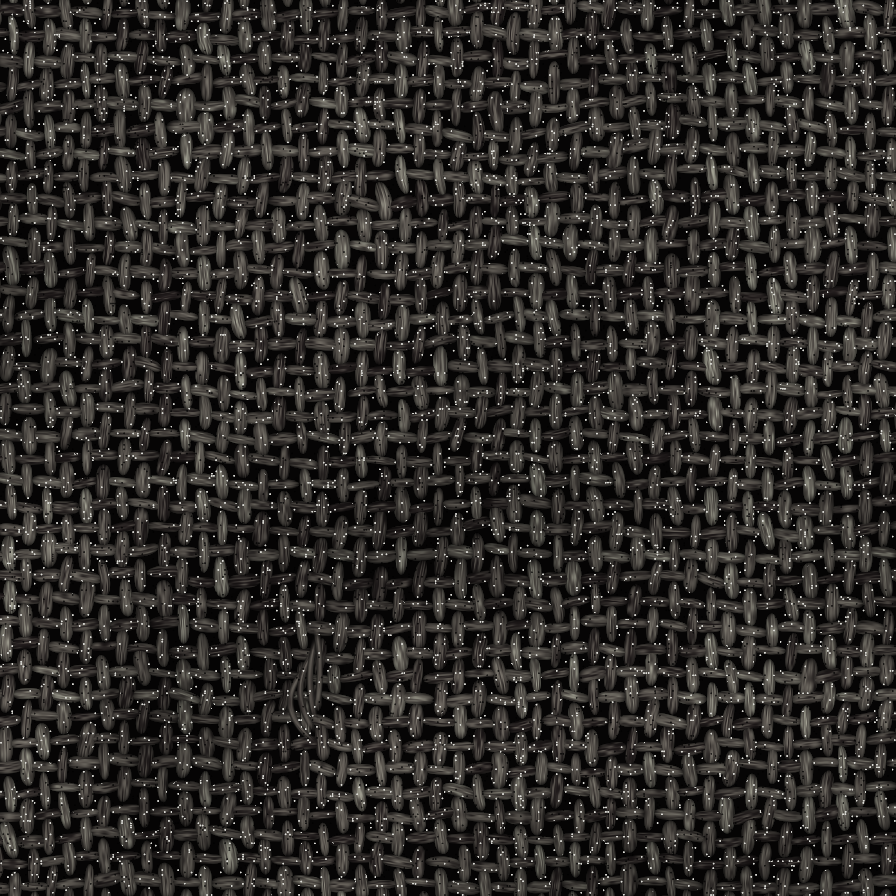
This texture is drawn by a Shadertoy shader. Its source:

```glsl
// Coarse dark plain-weave cloth with uneven yarns, pale lint specks and one snagged knot.

float hash(vec2 p) {
    vec3 q = fract(p.xyx * vec3(0.1031, 0.1030, 0.0973));
    q += dot(q, q.yzx + 33.33);
    return fract((q.x + q.y) * q.z);
}

float noise(vec2 p) {
    vec2 i = floor(p), f = fract(p);
    f = f * f * (3.0 - 2.0 * f);
    return mix(mix(hash(i), hash(i + vec2(1, 0)), f.x),
               mix(hash(i + vec2(0, 1)), hash(i + vec2(1, 1)), f.x), f.y);
}

// Yarn colour from dusky brown through grey to pale stone
vec3 yarnColor(float tone) {
    vec3 c = mix(vec3(0.15, 0.125, 0.125), vec3(0.37, 0.35, 0.325), smoothstep(0.0, 0.6, tone));
    return mix(c, vec3(0.56, 0.56, 0.51), smoothstep(0.55, 1.1, tone));
}

// Each cell holds one visible float, alternating warp and weft
vec3 weave(vec2 g, out float top) {
    vec2 cell = floor(g);
    vec3 color = vec3(0.022, 0.018, 0.018);
    top = 0.0;
    for (int j = -1; j <= 1; j++)
    for (int i = -1; i <= 1; i++) {
        vec2 id = cell + vec2(i, j);
        bool warp = mod(id.x + id.y, 2.0) < 0.5;
        float rnd = hash(id + 71.0);
        vec2 d = g - id - 0.5 - 0.22 * (vec2(hash(id + 13.0), hash(id + 37.0)) - 0.5);

        // x runs across the yarn, y along it
        vec2 q = warp ? d : d.yx;
        q.x += (rnd - 0.5) * 0.22 * q.y;
        float halfWidth = (warp ? 0.36 : 0.25) * mix(0.8, 1.2, hash(id + 5.0));
        float halfLength = warp ? 0.80 : 0.88;
        vec2 e = q / vec2(halfWidth, halfLength);
        float height = 1.0 - e.x * e.x - pow(abs(e.y), 3.0);
        if (!warp) height *= 0.85;

        // Tone varies by yarn, by float and by fibre
        float yarn = warp ? hash(vec2(id.x, 211.0)) : hash(vec2(id.y, 307.0));
        float fibre = noise(vec2(q.x * 17.0, q.y * 2.5) + id * 19.0);
        float tone = 0.28 * yarn + 0.40 * rnd + 0.55 * fibre - (warp ? 0.10 : 0.20);
        float shade = sqrt(clamp(height, 0.0, 1.0)) * mix(0.72, 1.1, fibre);

        color = mix(color, yarnColor(tone) * shade, smoothstep(-0.08, 0.08, height - top));
        top = max(top, height);
    }
    return color;
}

// Loose curled strands around the snag
vec3 snag(vec3 color, vec2 uv) {
    for (int k = 0; k < 4; k++) {
        float n = float(k);
        float y = uv.y - 0.235 - 0.012 * (n - 1.5);
        float bend = 13.0 - 5.0 * n;
        float x = uv.x - 0.324 - 0.011 * n - bend * y * y;
        float dist = abs(x) / sqrt(1.0 + 4.0 * bend * bend * y * y);
        float ends = 1.0 - smoothstep(0.028, 0.05, abs(y));
        float body = 1.0 - smoothstep(0.0025, 0.0045, dist);
        float light = 1.0 - 0.75 * smoothstep(0.0, 0.0045, dist);
        float tone = 0.25 + 0.4 * noise(vec2(x * 700.0, y * 60.0) + n * 9.0);
        color = mix(color, yarnColor(tone) * light, body * ends);
    }
    return color;
}

void mainImage(out vec4 fragColor, in vec2 fragCoord) {
    vec2 uv = fragCoord / iResolution.xy;

    // Threads wander gently and are pulled towards the snag
    vec2 wander = vec2(noise(uv * 7.0), noise(uv * 7.0 + 40.0)) - 0.5;
    vec2 ripple = vec2(noise(uv * 26.0 + 80.0), noise(uv * 26.0 + 120.0)) - 0.5;
    vec2 toSnag = uv - vec2(0.345, 0.235);
    float pull = exp(-dot(toSnag, toSnag) * 650.0);
    vec2 cloth = uv + 0.012 * wander + 0.006 * ripple + toSnag * pull * 0.35;

    // 46 warp yarns across, 38 weft yarns down
    float top;
    vec3 color = weave(cloth * vec2(46.0, 38.0), top);
    color *= mix(0.82, 1.18, noise(uv * 5.0 + 9.0)) * (1.0 - 0.4 * pull);
    color = snag(color, uv);

    // Fine lint specks and dark pits, mostly on raised yarn
    vec2 grid = uv * 400.0;
    vec2 id = floor(grid);
    float chance = hash(id + 503.0);
    vec2 center = 0.5 + 0.2 * (vec2(hash(id + 17.0), hash(id + 29.0)) - 0.5);
    float aa = 200.0 / iResolution.y;
    float speck = 1.0 - smoothstep(0.42 - aa, 0.42 + aa, length(fract(grid) - center));
    float raised = smoothstep(0.0, 0.5, top);
    color = mix(color, vec3(0.86, 0.86, 0.84), speck * step(chance, 0.012 + 0.034 * raised));
    color *= 1.0 - 0.7 * speck * step(0.965, chance);

    fragColor = vec4(color, 1.0);
}
```
